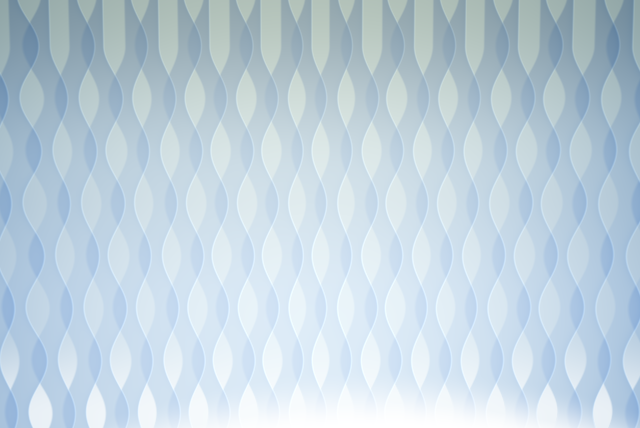
Reproduce this pattern procedurally as a Shadertoy shader.

```glsl
const float PI = 3.14159265;

float hash(float n) {
    return fract(sin(n * 127.1) * 43758.5453);
}

// Signed half width of a strand: positive in pale lenses, negative in shaded ones
float strandWidth(float column, float depth) {
    float odd = mod(column, 2.0);
    float travel = depth - 0.107;
    if (odd < 0.5) travel = max(travel, 0.0); // even strands hang straight at the top
    float wave = cos(2.0 * PI * travel / 0.245 + PI * odd);
    return (0.06 + 0.315 * wave) * mix(0.88, 1.12, hash(column + 31.0));
}

// Light falling on the wall, brightest low in the middle
vec3 wallLight(float across, float depth) {
    vec3 c = mix(vec3(0.57, 0.645, 0.67), vec3(0.81, 0.87, 0.90), smoothstep(-0.06, 0.42, depth));
    c = mix(c, vec3(0.87, 0.925, 0.97), smoothstep(0.3, 0.75, depth));
    return c * (1.0 - vec3(0.24, 0.175, 0.11) * across * across);
}

void mainImage(out vec4 fragColor, in vec2 fragCoord) {
    float aspect = iResolution.x / iResolution.y;
    vec2 uv = fragCoord / iResolution.y;
    float depth = 1.0 - uv.y;
    float across = 2.0 * uv.x / aspect - 1.0;

    // Strand coordinate, slightly wider towards the sides and the top
    float q = (uv.x - 0.5 * aspect - 0.004) / 0.1172 * (1.0 + 0.042 * (depth - 0.35));
    float strand = 2.0 * (q - 0.00133 * q * q * q);
    float px = 1.0 / (0.0586 * iResolution.y);

    float pale = 0.0, shade = 0.0, rim = 0.0, crease = 0.0;
    for (int i = -1; i <= 1; i++) {
        float column = floor(strand + 0.5) + float(i);
        float u = strand - column - 0.08 * (hash(column) - 0.5);
        float h = strandWidth(column, depth);
        float front = u + h;
        float back = u - h;

        // Overlapping sheets make alternating pale and shaded lenses
        pale += smoothstep(-px, px, front) * smoothstep(-0.05, 0.05, -back);
        shade += smoothstep(-px, px, -front) * smoothstep(-0.06, 0.08, back);

        // Lit front edge and soft shadow beside it
        rim += 1.0 - smoothstep(0.0, 0.02 + px, abs(front));
        crease += smoothstep(px, -px, front) * exp(-abs(front) / 0.14);
    }

    // Shading is stronger towards the sides and fades in the bright middle
    float relief = 0.65 + 0.5 * across * across;
    vec3 color = wallLight(across, depth);
    color += pale * mix(vec3(0.12, 0.105, 0.045), vec3(0.05, 0.035, 0.01), smoothstep(0.0, 0.5, depth));
    color -= shade * relief * vec3(0.065, 0.047, 0.012);
    color -= crease * relief * vec3(0.04, 0.026, 0.004);
    color += min(rim, 1.0) * vec3(0.055, 0.06, 0.06);

    // White glow from below, strongest through the pale lenses
    float offside = uv.x / aspect - 0.6;
    float glow = smoothstep(0.86, 1.0, depth - 0.6 * offside * offside);
    glow = max(glow, 0.65 * pale * smoothstep(0.75, 0.97, depth));
    color = mix(color, vec3(1.0), glow);

    fragColor = vec4(clamp(color, 0.0, 1.0), 1.0);
}
```
